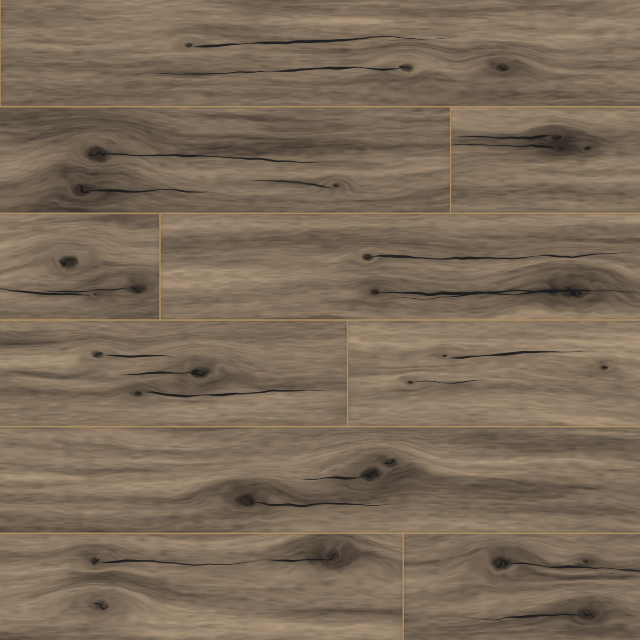
Write a Shadertoy shader that draws this texture.

```glsl
const float ROWS = 6.0;
// Horizontal position of the end joint in each row, top to bottom; negative for none
const float JOINTS[6] = float[6](0.0, 0.704, 0.25, 0.543, -1.0, 0.63);
const float GROOVE_HALF = 0.0012;
const float CRACK_HALF = 0.0027;
const int KNOTS_PER_PLANK = 3;
const vec3 WOOD_DARK = vec3(0.29, 0.25, 0.213);
const vec3 WOOD_LIGHT = vec3(0.68, 0.59, 0.485);
const vec3 KNOT_COLOR = vec3(0.19, 0.165, 0.14);
const vec3 CRACK_COLOR = vec3(0.10, 0.105, 0.11);
const vec3 GROOVE_COLOR = vec3(0.70, 0.56, 0.39);

float hash(vec2 p) {
    vec3 q = fract(p.xyx * 0.1031);
    q += dot(q, q.yzx + 33.33);
    return fract((q.x + q.y) * q.z);
}

float noise(vec2 p) {
    vec2 i = floor(p), f = fract(p);
    f = f * f * (3.0 - 2.0 * f);
    return mix(mix(hash(i), hash(i + vec2(1, 0)), f.x),
               mix(hash(i + vec2(0, 1)), hash(i + vec2(1, 1)), f.x), f.y);
}

float fbm(vec2 p) {
    float sum = 0.0, amp = 0.53;
    for (int i = 0; i < 4; i++) {
        sum += amp * noise(p);
        p = p * 2.03 + 17.3;
        amp *= 0.5;
    }
    return sum;
}

// Soft-edged coverage of a line of the given half width
float stroke(float dist, float halfWidth, float px) {
    return 1.0 - smoothstep(halfWidth - 0.6 * px, halfWidth + 0.6 * px, abs(dist));
}

vec3 plankColor(vec2 p, float row, vec2 span, float id, float px) {
    vec2 s = p + vec2(id * 3.7, id * 1.9);
    float v = s.y + (fbm(s * vec2(2.6, 9.0)) - 0.5) * 0.055;
    float shade = 0.0, knot = 0.0, crack = 0.0;

    for (int i = 0; i < KNOTS_PER_PLANK; i++) {
        vec2 key = vec2(id * 7.0 + 3.0, float(i) * 13.0 + 5.0);
        float a = hash(key), b = hash(key + 31.0), c = hash(key + 57.0);
        vec2 center = vec2(mix(span.x, span.y, 0.08 + 0.84 * a),
                           (row + 0.18 + 0.64 * b) / ROWS);
        float radius = mix(0.004, 0.014, c * c);

        // Grain bends into rings around the knot
        vec2 d = (p - center) * vec2(0.6, 1.0);
        float ragged = length(d) + (fbm(s * 45.0) - 0.5) * radius * 1.1;
        float pull = exp(-dot(d, d) / (radius * radius * 9.0));
        float ringField = center.y + id * 1.9 + ragged * 1.3;
        v = mix(v, ringField, pull * 0.85);
        shade += 0.30 * pull;
        knot = max(knot, 0.85 * (1.0 - smoothstep(radius * 0.35, radius, ragged)));
        float split = abs(d.y - d.x * (b - 0.5) * 3.0 + (noise(s * 130.0) - 0.5) * radius);
        crack = max(crack, stroke(split, radius * 0.17, px)
                         * (1.0 - smoothstep(radius * 0.4, radius * 0.8, length(d))));

        // A tapering crack runs along the grain from the knot
        float side = span.y - center.x > center.x - span.x ? 1.0 : -1.0;
        float t = (p.x - center.x) * side;
        float reach = mix(0.12, 0.55, hash(key + 83.0));
        float path = center.y + t * (c - 0.5) * 0.09
                   + (fbm(vec2(s.x * 11.0, id + a * 40.0)) - 0.5) * 0.018;
        float taper = smoothstep(0.0, 0.03, t) * (1.0 - smoothstep(0.3 * reach, reach, t));
        taper *= step(0.25, hash(key + 101.0));
        float halfWidth = CRACK_HALF * taper * (0.12 + 0.8 * noise(vec2(s.x * 28.0, a * 50.0)));
        float off = p.y - path;
        crack = max(crack, stroke(off, halfWidth, px) * smoothstep(0.02, 0.3, taper));
        shade += 0.22 * taper * exp(-abs(off) / 0.006);
    }

    // Broad figure, growth lines, fibres and pores
    float figure = fbm(vec2(s.x * 1.7, v * 23.0)) - 0.5;
    float growth = fbm(vec2(s.x * 4.0, v * 105.0)) - 0.5;
    float fibre = noise(vec2(s.x * 65.0, v * 390.0)) - 0.5;
    float pores = smoothstep(0.68, 0.95, noise(s * vec2(48.0, 290.0) + 9.0));
    float streak = smoothstep(0.58, 0.80, fbm(vec2(s.x * 3.2, v * 34.0) + 41.0));
    float tone = 0.58 + 0.85 * figure + 0.55 * growth + 0.22 * fibre;
    tone += (hash(vec2(id, 77.0)) - 0.5) * 0.16;
    tone -= 0.10 * pores + 0.30 * streak + min(shade, 0.45);

    vec3 color = mix(WOOD_DARK, WOOD_LIGHT, clamp(tone, -0.2, 1.05));
    color = mix(color, KNOT_COLOR * (1.0 + growth), knot);
    return mix(color, CRACK_COLOR, crack * 0.92);
}

void mainImage(out vec4 fragColor, in vec2 fragCoord) {
    vec2 p = fragCoord / iResolution.xy;
    p.y = 1.0 - p.y;
    float px = 1.0 / iResolution.y;

    // Plank layout
    float row = clamp(floor(p.y * ROWS), 0.0, ROWS - 1.0);
    float joint = JOINTS[int(row)];
    float right = step(joint, p.x);
    vec2 span = right > 0.5 ? vec2(max(joint, 0.0), 1.0) : vec2(0.0, joint);
    vec3 color = plankColor(p, row, span, row * 2.0 + right + 1.0, px);

    // Grooves between planks, with a faint shadow beside them
    float seam = clamp(round(p.y * ROWS), 1.0, ROWS - 1.0) / ROWS;
    float gap = min(abs(p.y - seam), abs(p.x - joint));
    color *= 1.0 - 0.18 * exp(-gap / 0.0025);
    color = mix(color, GROOVE_COLOR, stroke(gap, GROOVE_HALF, px) * 0.9);
    fragColor = vec4(color, 1.0);
}
```
